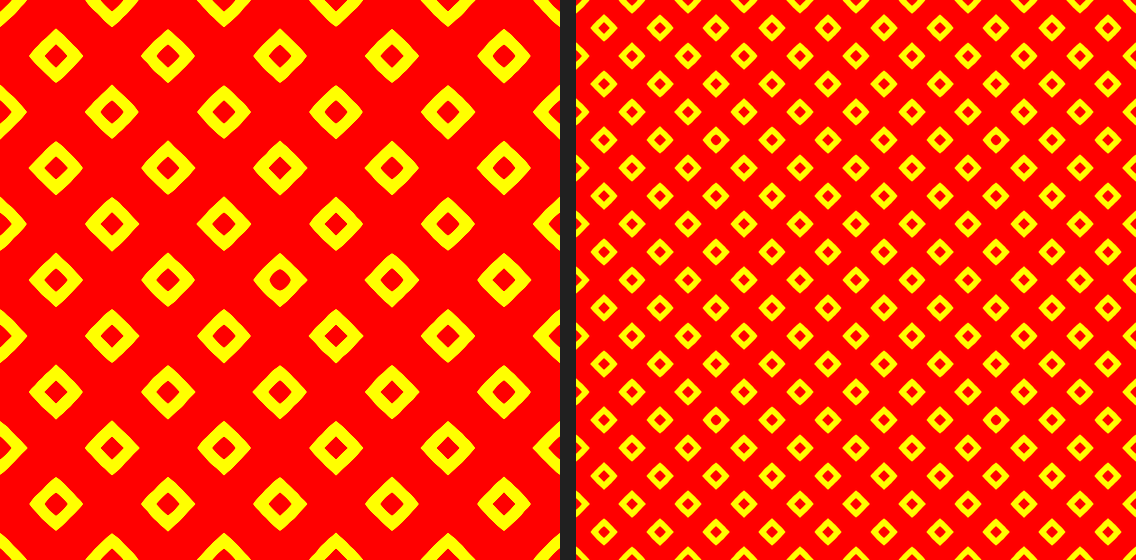
Left, the tile; right, the same tile 2 across and 2 down.
A WebGL 2 fragment shader for this pattern:

```glsl
#version 300 es
precision highp float;
// Staggered yellow diamond rings with slightly ragged edges on red, 5 by 5 repeats.
uniform vec2 u_resolution;
out vec4 fragColor;

const float REPEATS = 5.0;
const float GRAIN = 16.0; // noise cells per repeat

float hash(vec2 p) {
    vec3 q = fract(vec3(p.xyx) * 0.1031);
    q += dot(q, q.yzx + 33.33);
    return fract((q.x + q.y) * q.z);
}

// Value noise that wraps at the canvas edges
float wrappedNoise(vec2 p) {
    float period = REPEATS * GRAIN;
    vec2 i = floor(p), f = fract(p);
    vec2 a = mod(i, period), b = mod(i + 1.0, period);
    f = f * f * (3.0 - 2.0 * f);
    return mix(mix(hash(a), hash(vec2(b.x, a.y)), f.x),
               mix(hash(vec2(a.x, b.y)), hash(b), f.x), f.y);
}

// Diamond radius; a power above 1 makes the sides bulge
float diamondRadius(vec2 p, float power) {
    p = pow(max(abs(p), 1e-5), vec2(power));
    return pow(p.x + p.y, 1.0 / power);
}

void main() {
    vec2 pos = gl_FragCoord.xy / u_resolution * REPEATS;

    // Nearest centre of the two interleaved square lattices
    vec2 corner = floor(pos + 0.5), middle = floor(pos) + 0.5;
    vec2 toCorner = abs(pos - corner), toMiddle = abs(pos - middle);
    bool nearCorner = toCorner.x + toCorner.y < toMiddle.x + toMiddle.y;
    vec2 centre = nearCorner ? corner : middle;
    vec2 local = pos - centre;
    vec2 id = mod(centre, REPEATS);

    // Hole corners vary a little; the central hole is the roundest
    bool isCentral = distance(id, vec2(0.5 * REPEATS)) < 0.1;
    float holePower = isCentral ? 1.45 : mix(1.0, 1.15, hash(id * 2.0 + 7.0));
    float holeSize = isCentral ? 0.094 : 0.103;

    // Ragged ring between the outer diamond and its hole
    float wobble = (wrappedNoise(pos * GRAIN) - 0.5) * 0.009;
    float outer = diamondRadius(local, 1.07) + wobble - 0.243;
    float inner = holeSize - diamondRadius(local, holePower) + wobble * 0.6;
    float pixel = REPEATS / min(u_resolution.x, u_resolution.y);
    float ring = 1.0 - smoothstep(-0.6 * pixel, 0.6 * pixel, max(outer, inner));

    vec3 red = vec3(1.0, 0.0, 0.0), yellow = vec3(1.0, 1.0, 0.0);
    fragColor = vec4(mix(red, yellow, ring), 1.0);
}
```
